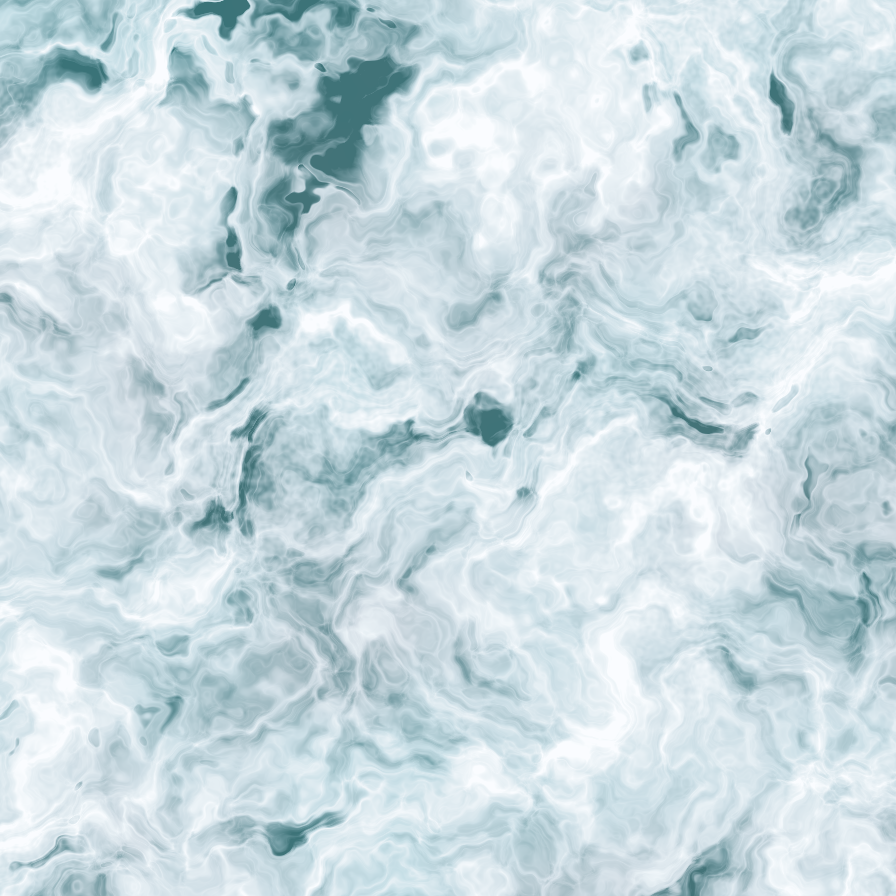
This texture is drawn by a Shadertoy shader. Its source:

```glsl
// Churned sea foam: milky clouds, bright torn strands and pockets of clear teal water.
// Warped gradient noise gives the clouds, ridged noise the strands, and jittered
// cells the pockets; their sum is a foam thickness that drives a colour ramp.

#define DEEP   vec3(0.25, 0.45, 0.47)
#define TEAL   vec3(0.45, 0.61, 0.64)
#define SHOAL  vec3(0.60, 0.72, 0.75)
#define MILK   vec3(0.71, 0.80, 0.83)
#define MIST   vec3(0.80, 0.87, 0.90)
#define FOAM   vec3(0.89, 0.93, 0.95)
#define CREST  vec3(0.98, 0.99, 1.00)
#define CLOUD_SCALE  4.0
#define SWIRL        0.22
#define STRANDS      1.8
#define POCKET_DEPTH 3.0
#define THICKNESS    0.30

const mat2 TURN = mat2(0.8, 0.6, -0.6, 0.8);

vec2 hash22(vec2 p) {
    vec3 a = fract(vec3(p.xyx) * vec3(0.1031, 0.1030, 0.0973));
    a += dot(a, a.yzx + 33.33);
    return fract((a.xx + a.yz) * a.zy);
}

float corner(vec2 cell, vec2 offset) {
    return dot(normalize(hash22(cell) - 0.5 + 1e-4), offset);
}

// Gradient noise around zero, deviation about 0.25
float noise(vec2 p) {
    vec2 i = floor(p), f = p - i, e = vec2(0.0, 1.0);
    vec2 u = f * f * f * (f * (f * 6.0 - 15.0) + 10.0);
    float low = mix(corner(i, f), corner(i + e.yx, f - e.yx), u.x);
    float high = mix(corner(i + e, f - e), corner(i + 1.0, f - 1.0), u.x);
    return 1.2 * mix(low, high, u.y);
}

// Octave sum scaled to a deviation of about one
float fbm(vec2 p) {
    float sum = 0.0, gain = 0.5;
    for (int k = 0; k < 5; k++) {
        sum += gain * noise(p);
        p = TURN * p * 2.0 + 7.3;
        gain *= 0.5;
    }
    return sum * 7.0;
}

// Thin bright filaments along the zero lines of the noise
float ridges(vec2 p) {
    float sum = 0.0, gain = 0.5;
    for (int k = 0; k < 4; k++) {
        float r = 1.0 - min(1.0, 3.5 * abs(noise(p)));
        sum += gain * r * r;
        p = TURN * p * 2.0 + 3.7;
        gain *= 0.5;
    }
    return sum;
}

// Ragged oval holes in the foam: x is the depth, y the bright rim
vec2 pockets(vec2 p, float rough) {
    vec2 base = floor(p), result = vec2(0.0);
    for (int y = -1; y <= 1; y++)
    for (int x = -1; x <= 1; x++) {
        vec2 cell = base + vec2(x, y);
        vec2 center = cell + 0.5 + 0.6 * (hash22(cell) - 0.5);
        vec2 kind = hash22(cell + 57.0);
        float radius = mix(0.14, 0.5, kind.x);
        float inside = 1.0 - length((p - center) * vec2(0.82, 1.15)) / radius + rough;
        float depth = kind.y * smoothstep(0.0, 0.35, inside);
        float rim = kind.y * exp(-70.0 * inside * inside);
        result = max(result, vec2(depth, rim));
    }
    return result;
}

// Colour from foam thickness, thin to thick
vec3 foamColor(float t) {
    vec3 c = mix(DEEP, TEAL, clamp((t + 2.6) / 0.85, 0.0, 1.0));
    c = mix(c, SHOAL, clamp((t + 1.75) / 0.57, 0.0, 1.0));
    c = mix(c, MILK, clamp((t + 1.18) / 0.55, 0.0, 1.0));
    c = mix(c, MIST, clamp((t + 0.63) / 0.69, 0.0, 1.0));
    c = mix(c, FOAM, clamp((t - 0.06) / 0.95, 0.0, 1.0));
    return mix(c, CREST, clamp((t - 1.01) / 1.1, 0.0, 1.0));
}

void mainImage(out vec4 fragColor, in vec2 fragCoord) {
    vec2 p = fragCoord / iResolution.y;

    // Swirled coordinates, slightly drawn out along a rising diagonal
    vec2 flow = 0.144 * vec2(fbm(p * 4.0 + 3.1), fbm(p * 4.0 + 17.7));
    vec2 q = p + SWIRL * flow;
    vec2 drawn = mat2(0.9, -0.44, 0.44, 0.9) * q * vec2(1.0, 1.0);
    drawn *= vec2(0.8, 1.2);

    // Foam layers
    float clouds = fbm(drawn * CLOUD_SCALE + 11.0);
    float detail = fbm(drawn * 18.0 + 2.0 * flow + 29.0);
    float strand = ridges(drawn * 9.0 + 1.5 * flow + 5.0) - 0.21;
    float bubbles = noise(p * 150.0) * smoothstep(-0.5, 1.5, fbm(p * 3.0 + 41.0));

    // Clear water gathers where the foam has been pulled apart
    float gap = smoothstep(-0.4, 1.6, fbm(p * 2.5 + 23.0));
    float rough = 0.13 * detail;
    vec2 large = pockets(q * 7.0 + 0.8 * flow, rough);
    vec2 small = pockets(q * 17.0 + 1.2 * flow + 9.0, rough);
    float water = (large.x + 0.55 * small.x) * (0.25 + 0.9 * gap);
    float rim = large.y + 0.6 * small.y;

    float thickness = THICKNESS + 0.65 * clouds + STRANDS * strand;
    thickness += 0.35 * detail * (1.0 - 0.5 * large.x) + 0.5 * bubbles;
    thickness += 0.45 * rim - POCKET_DEPTH * water;

    // Faint drift between grey and teal
    vec3 color = foamColor(thickness);
    color.r += 0.012 * fbm(p * 3.5 + 61.0) * (1.0 - smoothstep(0.0, 1.5, thickness));
    fragColor = vec4(clamp(color, 0.0, 1.0), 1.0);
}
```
